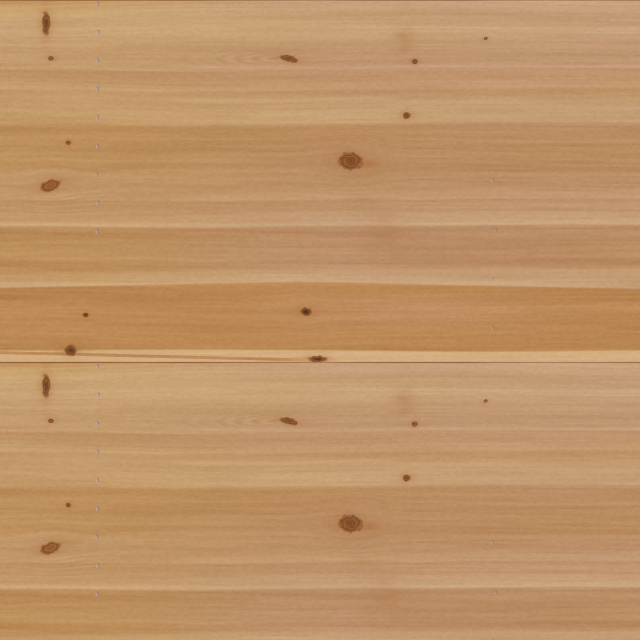
A WebGL 1 fragment shader for this texture:

```glsl
precision highp float;
uniform vec2 u_resolution;

#define PERIOD 0.5664
#define GRAIN 0.034
#define PALE vec3(0.788, 0.638, 0.468)
#define TAN vec3(0.722, 0.540, 0.360)
#define AMBER vec3(0.731, 0.530, 0.328)
#define CREAM vec3(0.830, 0.682, 0.500)
#define HALO vec3(0.640, 0.400, 0.200)
#define HEART vec3(0.480, 0.275, 0.150)
#define BARK vec3(0.270, 0.150, 0.090)
#define STEEL vec3(0.680, 0.670, 0.690)

float hash(vec2 p) {
  vec3 q = fract(p.xyx * 0.1031);
  q += dot(q, q.yzx + 33.33);
  return fract((q.x + q.y) * q.z);
}

float noise(vec2 p) {
  vec2 i = floor(p), f = fract(p);
  f = f * f * (3.0 - 2.0 * f);
  return mix(mix(hash(i), hash(i + vec2(1, 0)), f.x),
             mix(hash(i + vec2(0, 1)), hash(i + vec2(1, 1)), f.x), f.y);
}

float blob(vec2 p, vec2 centre, vec2 size) {
  vec2 d = (p - centre) / size;
  return exp(-dot(d, d));
}

// Pale above a board edge, dark fading out below it
float ledge(float v, float edge) {
  float d = v - edge;
  return mix(exp(-abs(d) / 0.009), -0.55 * exp(-abs(d) / 0.020),
             smoothstep(-0.003, 0.003, d));
}

// One board's span, soft at both ends
float span(float v, float top, float bottom) {
  return smoothstep(top, top + 0.008, v) - smoothstep(bottom - 0.02, bottom, v);
}

// Grain lines spread apart around a knot
float bulge(vec2 p, vec2 centre, vec2 size) {
  return (p.y - centre.y) * 0.65 * blob(p, centre, size * 2.8);
}

// Ringed oval with a dark rim and heart, a soft halo and tails along the grain
void knot(inout vec3 col, vec2 p, vec2 centre, vec2 radius, float tilt, float dark) {
  vec2 d = p - centre;
  d = vec2(d.x, d.y + tilt * d.x) / radius;
  float l = length(d) + 0.35 * (noise(p * 210.0) - 0.5);
  float tail = exp(-0.25 * abs(d.x) - 1.2 * d.y * d.y) * noise(p * vec2(25.0, 300.0));
  col = mix(col, HALO, 0.30 * exp(-0.40 * l * l) + 0.32 * tail);
  float rim = exp(-pow((l - 0.85) / 0.2, 2.0));
  float heart = dark * (1.0 - smoothstep(0.1, 0.9, l));
  vec3 core = mix(HALO, HEART, clamp(0.35 + 0.65 * rim + 0.3 * cos(l * 18.0), 0.0, 1.0));
  core = mix(core, BARK, heart);
  col = mix(col, core, 0.85 * (1.0 - smoothstep(0.75, 1.25, l)));
}

void nail(inout vec3 col, vec2 p, vec2 centre, float strength) {
  vec2 d = (p - centre) / vec2(0.0021, 0.0034);
  col = mix(col, HEART, 0.4 * strength * (1.0 - smoothstep(0.6, 1.4, length(d - vec2(0.6, -0.3)))));
  col = mix(col, STEEL, strength * (1.0 - smoothstep(0.5, 1.2, length(d))));
}

void main() {
  vec2 uv = gl_FragCoord.xy / u_resolution;
  float px = 1.0 / u_resolution.y;
  vec2 p = vec2(uv.x, mod(1.0 - uv.y, PERIOD));
  float x = p.x, v = p.y;

  // Grain coordinate, bent by waves and the larger knots
  float g = v + 0.010 * (noise(vec2(x * 3.0, v * 7.0)) - 0.5);
  g -= bulge(p, vec2(0.547, 0.251), vec2(0.018, 0.013));
  g -= bulge(p, vec2(0.079, 0.290), vec2(0.015, 0.010));
  g -= bulge(p, vec2(0.478, 0.487), vec2(0.010, 0.008));

  // Long bands, board tones and board edges
  float wave = v + 0.006 * (noise(vec2(x * 3.5, 4.0)) - 0.5);
  float tone = 0.50 + 0.48 * (noise(vec2(x * 1.2, g * 42.0)) - 0.5)
             + 0.34 * (noise(vec2(x * 2.5, g * 130.0)) - 0.5);
  tone += 0.32 * (1.0 - smoothstep(0.02, 0.12, v)) + 0.15 * span(wave, 0.145, 0.195);
  tone -= 0.24 * span(wave, 0.193, 0.310) + 0.25 * span(wave, 0.353, 0.430);
  tone += 0.45 * ledge(wave, 0.108) + 0.25 * ledge(wave, 0.140) + 0.45 * ledge(wave, 0.193);
  tone += 0.40 * ledge(wave, 0.312) + 0.80 * ledge(wave, 0.353) + 0.30 * ledge(wave, 0.405);
  float arch = 0.441 + 0.020 * abs(x - 0.46);
  tone += 0.80 * ledge(v, arch) * (1.0 - smoothstep(0.0, 0.003, v - arch));
  vec3 col = mix(TAN, PALE, tone);
  col = mix(col, HALO, 0.22 * blob(p, vec2(0.05, 0.422), vec2(0.25, 0.008)));

  // Yellow at the left, pinker past the middle
  float pink = smoothstep(0.1, 0.6, x) - 0.5 + 1.2 * (noise(vec2(x * 2.0, g * 20.0)) - 0.5);
  col += pink * vec3(-0.006, -0.005, 0.026);

  // Amber board, then the cream strip with its red streak
  vec3 amber = AMBER + 0.045 * (noise(vec2(x * 2.0, g * 75.0)) - 0.5);
  amber = mix(amber, vec3(0.76, 0.57, 0.42), 0.6 * blob(p, vec2(0.65, 0.487), vec2(0.22, 0.025)));
  col = mix(col, amber, smoothstep(-0.002, 0.002, v - arch));
  float strip = 0.547 + 0.005 * (noise(vec2(x * 4.0, 9.0)) - 0.5);
  col = mix(col, CREAM, smoothstep(-0.002, 0.002, v - strip));
  float streak = abs(v - 0.551 - 0.024 * x) / 0.0027;
  col = mix(col, HALO, 0.5 * (1.0 - smoothstep(0.5, 1.2, streak)) * (1.0 - smoothstep(0.42, 0.5, x)));

  // Fine fibres, arched figure and resin stains
  col += GRAIN * (noise(vec2(x * 9.0, g * 330.0)) - 0.5);
  col += GRAIN * 0.9 * (noise(p * vec2(200.0, 480.0)) - 0.5);
  float rings = sin(230.0 * length((p - vec2(0.46, 0.092)) * vec2(1.0, 8.0)));
  col -= 0.022 * rings * blob(p, vec2(0.39, 0.092), vec2(0.07, 0.009));
  float stain = blob(p, vec2(0.63, 0.065), vec2(0.016, 0.018))
              + blob(p, vec2(0.566, 0.309), vec2(0.020, 0.008))
              + blob(p, vec2(0.578, 0.252), vec2(0.010, 0.014))
              + 0.5 * blob(p, vec2(0.60, 0.360), vec2(0.035, 0.050));
  col = mix(col, HALO, 0.45 * stain * noise(p * vec2(45.0, 90.0)));

  // Large knots
  knot(col, p, vec2(0.072, 0.036), vec2(0.006, 0.018), 0.0, 0.6);
  knot(col, p, vec2(0.452, 0.092), vec2(0.013, 0.005), -0.2, 0.4);
  knot(col, p, vec2(0.547, 0.251), vec2(0.018, 0.013), -0.1, 0.4);
  knot(col, p, vec2(0.079, 0.290), vec2(0.015, 0.009), 0.25, 0.1);
  knot(col, p, vec2(0.478, 0.487), vec2(0.008, 0.006), 0.0, 1.0);
  knot(col, p, vec2(0.111, 0.548), vec2(0.009, 0.008), 0.0, 0.8);
  knot(col, p, vec2(0.496, 0.561), vec2(0.013, 0.005), 0.0, 1.0);

  // Pin knots along two curves, nail marks in two columns
  for (int i = 0; i < 3; i++) {
    float k = float(i);
    vec2 left = vec2(0.080 + 0.027 * k, 0.091 + k * (0.0635 + 0.0685 * k));
    vec2 right = vec2(0.759 + k * (0.049 * k - 0.160), 0.060 + k * (0.012 + 0.024 * k));
    knot(col, p, left, vec2(0.0042, 0.0034), 0.0, 0.2 + 0.3 * k);
    knot(col, p, right, vec2(0.0030 + 0.0013 * k, 0.0025 + 0.0014 * k), 0.0, 0.25 * k);
  }
  for (int i = 0; i < 9; i++) {
    float k = float(i), jitter = hash(vec2(k, 7.0)) - 0.5;
    nail(col, p, vec2(0.151 + 0.005 * jitter, 0.0065 + 0.0445 * k), 0.75 + 0.4 * jitter);
    if (i < 4) nail(col, p, vec2(0.768 + 0.015 * jitter, 0.283 + 0.0767 * k), 0.5);
  }

  // Dark seam between repeats
  float seam = 1.0 - smoothstep(0.0002, 0.0004 + px, min(v, PERIOD - v));
  col = mix(col, HEART, seam * (0.3 + 0.4 * noise(vec2(x * 14.0, 2.0))));
  gl_FragColor = vec4(clamp(col, 0.0, 1.0), 1.0);
}
```
